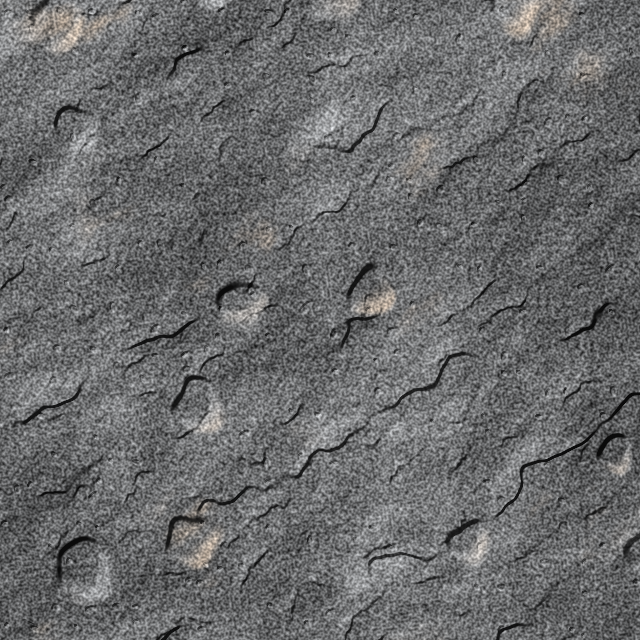
Write a WebGL 1 fragment shader that draws this texture.

```glsl
precision highp float;
uniform vec2 u_resolution;

const vec2 LIGHT_DIR = vec2(-0.62, 0.785);
const float SLOPE_STEP = 0.0035;
const float BASE_TONE = 0.41;
const float RELIEF_GAIN = 0.2;
const float MAX_LIT = 0.8;
const float MAX_SHADE = 1.7;
const float ROUGHNESS = 0.021;
const float LEDGE_HEIGHT = 0.015;
const float CHIP_HEIGHT = 0.007;
const float PIT_GRID = 4.5;
const float PIT_CHANCE = 0.42;
const float PIT_DEPTH = 0.018;
const float SPECK_GRID = 30.0;
const float SPECK_CHANCE = 0.22;
const float SPECK_DEPTH = 0.004;
const float FINE_GRAIN = 0.34;
const float COARSE_GRAIN = 0.2;
const float FINE_FREQ = 237.0;
const float COARSE_FREQ = 131.0;
const float BROAD_TONE = 0.13;
const float PALE_TONE = 0.13;
const vec3 STONE_TINT = vec3(0.99, 1.0, 1.012);
const vec3 DUST_TINT = vec3(1.09, 1.0, 0.91);
const mat2 OCTAVE_TURN = mat2(1.6, 1.2, -1.2, 1.6);

vec2 hash2(vec2 cell) {
  vec3 h = fract(vec3(cell.xyx) * vec3(0.1031, 0.1030, 0.0973));
  h += dot(h, h.yzx + 33.33);
  return fract((h.xx + h.yz) * h.zy);
}

vec2 cornerGradient(vec2 cell) {
  float angle = 6.2832 * hash2(cell).x;
  return vec2(cos(angle), sin(angle));
}

float gradientNoise(vec2 p) {
  vec2 i = floor(p);
  vec2 f = p - i;
  vec2 u = f * f * f * (f * (f * 6.0 - 15.0) + 10.0);
  vec2 e = vec2(1.0, 0.0);
  float a = dot(cornerGradient(i), f);
  float b = dot(cornerGradient(i + e.xy), f - e.xy);
  float c = dot(cornerGradient(i + e.yx), f - e.yx);
  float d = dot(cornerGradient(i + e.xx), f - e.xx);
  return mix(mix(a, b, u.x), mix(c, d, u.x), u.y);
}

float fbm(vec2 p) {
  float sum = 0.0;
  float amplitude = 1.0;
  for (int i = 0; i < 5; i++) {
    sum += amplitude * gradientNoise(p);
    p = OCTAVE_TURN * p + 17.3;
    amplitude *= 0.5;
  }
  return sum;
}

// Ragged broken steps: a sharp drop away from the light, a slow rise back
float ledges(vec2 p, float density, float raggedFreq, float lip) {
  float level = fract(dot(p, LIGHT_DIR) * density + 0.75 * fbm(p * raggedFreq + 40.0));
  float broken = smoothstep(-0.02, 0.28, gradientNoise(p * raggedFreq * 2.0 + 71.0));
  return broken * (1.0 - level) * (1.0 - level) * smoothstep(0.0, lip, level);
}

// Scattered dents: x is the bowl depth, y the dust on its lit wall
vec2 dents(vec2 p, float grid, float chance) {
  vec2 cell = floor(p * grid);
  vec2 dice = hash2(cell + 9.0);
  vec2 q = fract(p * grid) - 0.3 - 0.4 * hash2(cell + 53.0);
  float radius = mix(0.12, 0.24, dice.y);
  float d = length(q) / radius;
  float towardLight = dot(q, LIGHT_DIR) / radius;
  float innerEdge = mix(0.2, 0.75, smoothstep(-0.6, 0.6, towardLight));
  float bowl = 1.0 - smoothstep(innerEdge, 1.0, d);
  float dust = (1.0 - smoothstep(0.7, 1.1, d)) * smoothstep(-0.1, 0.7, -towardLight);
  return step(dice.x, chance) * vec2(bowl, dust);
}

vec2 raggedPoint(vec2 p) {
  return p + 0.018 * vec2(gradientNoise(p * 19.0), gradientNoise(p * 19.0 + 31.0));
}

float surfaceHeight(vec2 p) {
  vec2 q = raggedPoint(p);
  float h = ROUGHNESS * fbm(p * 6.0);
  h += LEDGE_HEIGHT * ledges(p, 5.0, 3.0, 0.04);
  h += CHIP_HEIGHT * ledges(p + 3.7, 13.0, 8.0, 0.08);
  h -= PIT_DEPTH * dents(q, PIT_GRID, PIT_CHANCE).x;
  return h - SPECK_DEPTH * dents(q + 5.0, SPECK_GRID, SPECK_CHANCE).x;
}

void main() {
  vec2 p = gl_FragCoord.xy / u_resolution.y + 2.0;

  // Directional light from the slope of the relief
  float slope = (surfaceHeight(p) - surfaceHeight(p + SLOPE_STEP * LIGHT_DIR)) / SLOPE_STEP;
  float tone = BASE_TONE + RELIEF_GAIN * clamp(slope, -MAX_SHADE, MAX_LIT);

  // Broad tone and pale dusty streaks along the ledges
  vec2 along = vec2(dot(p, vec2(LIGHT_DIR.y, -LIGHT_DIR.x)), dot(p, LIGHT_DIR));
  float streak = smoothstep(0.2, 0.65, fbm(along * vec2(5.0, 9.0) + 12.0));
  float dust = max(streak, dents(raggedPoint(p), PIT_GRID, PIT_CHANCE).y);
  tone += BROAD_TONE * gradientNoise(p * 2.5 + 8.0) + PALE_TONE * dust;

  // Sandy grain, weaker inside deep shadow
  float grain = FINE_GRAIN * gradientNoise(OCTAVE_TURN * p * 0.5 * FINE_FREQ);
  grain += COARSE_GRAIN * gradientNoise(p * COARSE_FREQ + 0.37);
  tone += grain * smoothstep(0.0, 0.4, tone);

  float warmth = dust * smoothstep(-0.15, 0.35, gradientNoise(p * 4.0 + 90.0));
  vec3 color = tone * mix(STONE_TINT, DUST_TINT, warmth);
  gl_FragColor = vec4(clamp(color, 0.04, 1.0), 1.0);
}
```
